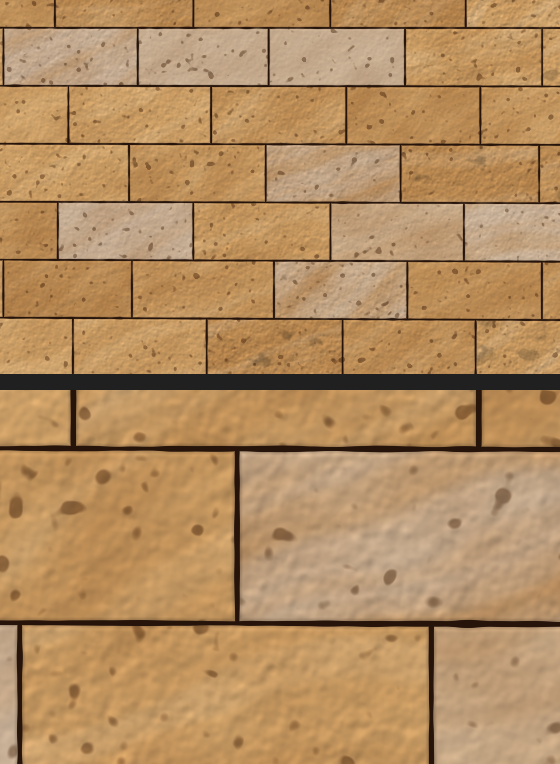
Top, the full canvas; bottom, a detail of the centre.
Reproduce this texture procedurally as a Shadertoy shader.

```glsl
// A sunlit wall of sandstone blocks in running bond with thin dark joints.
// Rows and wandering joints give each block an id that sets its tint and grain;
// sparse cellular noise forms the pitted relief, layered sines the mineral veins.

vec3 hash3(vec2 p) {
    vec3 q = vec3(dot(p, vec2(127.1, 311.7)), dot(p, vec2(269.5, 183.3)), dot(p, vec2(419.2, 371.9)));
    return fract(sin(q) * 43758.5);
}

// Cellular noise: every cell adds one soft bump or dent, about -1 to 1
float spots(vec2 p) {
    vec2 cell = floor(p);
    float sum = 0.0;
    for (int j = -1; j <= 1; j++)
    for (int i = -1; i <= 1; i++) {
        vec2 c = cell + vec2(i, j);
        vec3 h = hash3(c);
        vec2 d = p - c - h.xy;
        float fall = max(0.0, 1.0 - dot(d, d));
        sum += (2.0 * h.z - 1.0) * fall * fall;
    }
    return sum;
}

float stoneHeight(vec2 p) {
    return 0.6 * spots(p * 38.0) + 0.7 * spots(p * 92.0 + 7.0) + 0.4 * spots(p * 165.0 + 3.0);
}

// Share of pale stone in a block: most in every third row, some in the odd rows
float paleShare(float col, float row) {
    float band = smoothstep(0.0, 0.9, cos(2.0944 * (row - 1.0)));
    float alongRow = smoothstep(-0.3, 0.3, cos((0.533 + 0.467 * row) * (col - 1.0)));
    float oddMiddle = 0.75 * mod(row, 2.0) * (1.0 - step(0.5, abs(col - 2.0)));
    return max(band * alongRow, oddMiddle);
}

void mainImage(out vec4 fragColor, in vec2 fragCoord) {
    vec2 p = fragCoord / iResolution.y;
    float pixel = 1.0 / iResolution.y;

    // Rows, counted from the top and sagging slightly to the lower right
    float rowHeight = 0.155;
    float down = 1.0 - p.y;
    float v = down * (1.0 - 0.005 * p.x) / rowHeight + 0.52;
    float row = floor(v);
    float inRow = fract(v);

    // Upright joints: half-block offset, drift per row, jitter per joint
    float blockWidth = 0.363;
    float start = 0.172 + 0.18 * mod(row, 2.0) - 0.02 * cos(1.5708 * row) + 0.01 * sin(1.5708 * row);
    float u = (p.x - start) / blockWidth;
    float joint = floor(u + 0.5);
    float side = u - joint - 0.06 * (hash3(vec2(joint, row) + 31.0).x - 0.5);
    float col = joint + step(0.0, side);
    vec3 id = hash3(vec2(col, row) + 5.0);

    // Veins: warped sines, tilted differently in each block
    float angle = 0.75 * id.x;
    float across = dot(p, vec2(-sin(angle), cos(angle)));
    float warp = 1.5 * spots(p * 5.0 + id.xy * 9.0) + 0.5 * spots(p * vec2(9.0, 16.0));
    float phase = across * 48.0 + warp + id.z * 40.0;
    float vein = 0.6 * sin(phase) + 0.3 * sin(2.3 * phase + 1.0) + 0.15 * sin(5.1 * phase);

    // Stone colour
    float pale = paleShare(col, row);
    float mottle = spots(p * 14.0 + id.yz * 20.0);
    float tone = clamp(0.15 + 0.7 * id.y + 0.18 * vein + 0.22 * mottle, 0.0, 1.0);
    vec3 honey = mix(vec3(0.69, 0.50, 0.29), vec3(0.81, 0.64, 0.42), tone);
    vec3 ash = mix(vec3(0.72, 0.61, 0.51), vec3(0.79, 0.70, 0.60), tone);
    float streak = 0.28 * id.z * (vein + 0.4 * mottle);
    vec3 color = mix(honey, ash, clamp(0.9 * pale + streak, 0.0, 1.0));

    // Relief lit from the upper left, with rougher and smoother blocks
    float rough = mix(0.6, 1.2, id.z) * (1.0 - 0.35 * pale);
    float relief = stoneHeight(p) - stoneHeight(p + vec2(-0.0018, 0.0030));
    color *= 1.0 + 0.17 * rough * clamp(relief, -1.8, 1.4);

    // Small pits, and larger broken hollows in the roughest blocks
    float pits = smoothstep(0.65, 1.15, spots(p * 80.0 + 17.0));
    float hollow = smoothstep(0.65, 1.0, spots(p * vec2(17.0, 26.0) + 41.0) + 0.25 * spots(p * 70.0));
    color = mix(color, color * vec3(0.58, 0.50, 0.42), pits * 0.7);
    color *= 1.0 - 0.22 * hollow * smoothstep(0.55, 0.9, id.z) * (1.0 - pale);

    // Distance to the nearest joint, with slightly chipped edges
    float toBed = min(inRow, 1.0 - inRow) * rowHeight;
    float toSide = abs(side) * blockWidth;
    float edge = min(toBed, toSide) + 0.0007 * spots(p * 48.0);

    // Sunlit upper lip, softly worn edges and dark joints
    color *= 1.0 + 0.10 * (1.0 - smoothstep(0.003, 0.009, inRow * rowHeight));
    color *= mix(0.82, 1.0, smoothstep(0.002, 0.006, edge));
    float stone = smoothstep(0.0023 - 0.6 * pixel, 0.0023 + 0.6 * pixel, edge);
    color = mix(vec3(0.15, 0.08, 0.045), color, stone);

    fragColor = vec4(clamp(color, 0.0, 1.0), 1.0);
}
```
